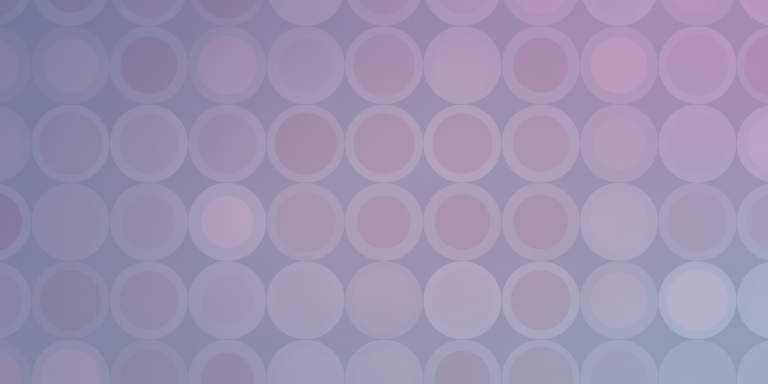
Reproduce this pattern procedurally as a WebGL 1 fragment shader.

```glsl
precision mediump float;
// Grid of touching translucent discs with inset discs over a soft mauve and blue wash.

uniform vec2 u_resolution;

const float ROWS = 4.9;            // cells per canvas height (9.8 across at 2:1)
const float ROW_OFFSET = 0.432;    // lifts the grid so a row is cut at the bottom
const float DISC_RADIUS = 0.497;   // in cells
const float INSET_MIN = 0.33;
const float INSET_MAX = 0.41;
const float INSET_STRENGTH = 0.62;
const float DISC_VARIATION = 0.016;
const float MOTTLE = 0.005;

// Wash seen between the discs
const vec3 GAP_LEFT_LOW = vec3(0.49, 0.51, 0.63);
const vec3 GAP_LEFT_HIGH = vec3(0.45, 0.46, 0.61);
const vec3 GAP_MIDDLE = vec3(0.61, 0.57, 0.69);
const vec3 GAP_RIGHT_LOW = vec3(0.56, 0.62, 0.72);
const vec3 GAP_RIGHT_HIGH = vec3(0.65, 0.54, 0.70);

// Wash seen through the discs
const vec3 DISC_LEFT_LOW = vec3(0.53, 0.53, 0.66);
const vec3 DISC_LEFT_HIGH = vec3(0.47, 0.48, 0.62);
const vec3 DISC_MIDDLE = vec3(0.695, 0.635, 0.735);
const vec3 DISC_RIGHT_LOW = vec3(0.62, 0.68, 0.77);
const vec3 DISC_RIGHT_HIGH = vec3(0.71, 0.58, 0.74);

// Inset tints, added to the disc colour
const vec3 ROSE_SHADE = vec3(-0.025, -0.060, -0.055);
const vec3 PINK_GLOW = vec3(0.060, 0.020, 0.018);

float hash(vec2 cell, float seed) {
  return fract(sin(dot(cell, vec2(12.99, 78.23)) + seed * 37.7) * 437.58);
}

// Four corner colours blended around a central glow
vec3 wash(vec2 uv, vec3 leftLow, vec3 leftHigh, vec3 middle, vec3 rightLow, vec3 rightHigh) {
  vec3 left = mix(leftLow, leftHigh, uv.y);
  vec3 right = mix(rightLow, rightHigh, smoothstep(0.1, 0.9, uv.y));
  vec3 corners = mix(left, right, smoothstep(0.0, 0.9, uv.x));
  vec2 fromCentre = (uv - vec2(0.55, 0.46)) / vec2(0.36, 0.48);
  return mix(corners, middle, exp(-dot(fromCentre, fromCentre)));
}

// Coverage of a disc with a smoothed rim
float discMask(float dist, float radius, float blur) {
  return 1.0 - smoothstep(radius - blur, radius + blur, dist);
}

// Layered sines as faint uneven wear
float mottle(vec2 p) {
  float sum = 0.0;
  float amount = 0.5;
  for (int i = 0; i < 4; i++) {
    sum += amount * sin(p.x + 1.7 * sin(p.y * 0.8)) * sin(p.y + 1.3 * sin(p.x * 0.6));
    p = mat2(1.6, 1.2, -1.2, 1.6) * p + 2.1;
    amount *= 0.6;
  }
  return sum;
}

void main() {
  vec2 uv = gl_FragCoord.xy / u_resolution;
  float aspect = u_resolution.x / u_resolution.y;

  // One disc is centred on the vertical axis of the canvas
  vec2 grid = vec2((uv.x - 0.5) * aspect * ROWS + 0.5, uv.y * ROWS + ROW_OFFSET);
  vec2 cell = floor(grid);
  float dist = length(fract(grid) - 0.5);
  float blur = 0.8 * ROWS / u_resolution.y;

  vec3 gapColor = wash(uv, GAP_LEFT_LOW, GAP_LEFT_HIGH, GAP_MIDDLE,
                       GAP_RIGHT_LOW, GAP_RIGHT_HIGH);
  vec3 discColor = wash(uv, DISC_LEFT_LOW, DISC_LEFT_HIGH, DISC_MIDDLE,
                        DISC_RIGHT_LOW, DISC_RIGHT_HIGH);
  discColor += DISC_VARIATION * (2.0 * hash(cell, 1.0) - 1.0);

  // Each inset is rosy and darker, or pink and lighter, at its own strength
  vec3 tint = mix(ROSE_SHADE, PINK_GLOW, step(0.6, hash(cell, 2.0)));
  float strength = INSET_STRENGTH * mix(0.1, 1.3, hash(cell, 3.0));
  float insetRadius = mix(INSET_MIN, INSET_MAX, hash(cell, 4.0));

  vec3 color = mix(gapColor, discColor, discMask(dist, DISC_RADIUS, blur));
  color += tint * strength * discMask(dist, insetRadius, blur);
  color += MOTTLE * mottle(grid * 3.0);

  gl_FragColor = vec4(clamp(color, 0.0, 1.0), 1.0);
}
```
